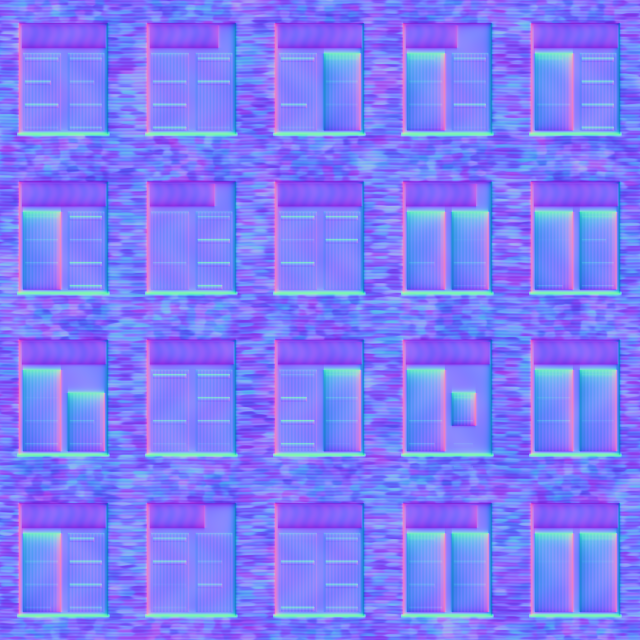
A Shadertoy shader for this texture map:

```glsl
// Tangent-space normal map of a brick facade: five by four recessed windows
// with blinds, slats and raised shutters. Surface slopes from soft bevels,
// smooth cellular noise and sines are summed, then encoded as a normal.

const vec2 GRID = vec2(5.0, 4.0);
const float TAU = 6.2831853;

// Bottom and top of the opening for each row, counted from below
const vec2 OPENING[4] = vec2[4](vec2(.0378, .2135), vec2(.039, .219),
                                vec2(.0417, .216), vec2(.0404, .2135));
// One bit per column: which shutters stand proud of the window
const int LEFT_RAISED[4] = int[4](25, 25, 25, 24);
const int RIGHT_RAISED[4] = int[4](24, 29, 24, 4);

vec2 hash2(vec2 p) {
    return fract(sin(vec2(dot(p, vec2(127.1, 311.7)), dot(p, vec2(269.5, 183.3)))) * 43758.5);
}

// Smoothly blended random tilt of the nearby jittered cells
vec2 cellTilt(vec2 p) {
    vec2 id = floor(p), tilt = vec2(0);
    float total = 0.0;
    for (int y = -1; y <= 1; y++)
    for (int x = -1; x <= 1; x++) {
        vec2 cell = id + vec2(x, y);
        vec2 d = cell + 0.2 + 0.6 * hash2(cell) - p;
        float weight = exp(-6.0 * dot(d, d));
        tilt += weight * (hash2(cell + 37.0) * 2.0 - 1.0);
        total += weight;
    }
    return tilt / total;
}

float boxMask(vec2 q, vec2 lo, vec2 hi, float soft) {
    vec2 m = smoothstep(-soft, soft, q - lo) * smoothstep(-soft, soft, hi - q);
    return m.x * m.y;
}

// Glow falling off slowly inside an edge and quickly outside it
vec2 edgeGlow(vec2 d, float width) {
    return exp(-max(d, -3.0 * d) / width);
}

// Outward slope of a raised box; gains are (left, bottom) and (right, top)
vec2 bevel(vec2 q, vec2 lo, vec2 hi, vec2 gainLo, vec2 gainHi, float width, float soft) {
    vec2 span = smoothstep(-soft, soft, q - lo) * smoothstep(-soft, soft, hi - q);
    return (gainHi * edgeGlow(hi - q, width) - gainLo * edgeGlow(q - lo, width)) * span.yx;
}

// Thin horizontal ledges, each with a lit top and a shaded underside
vec2 slats(vec2 q, vec2 lo, vec2 hi, vec2 seed, float gain, float soft) {
    vec2 slope = vec2(0);
    for (int i = 0; i < 4; i++) {
        float y = hi.y - 0.007 - 0.036 * float(i);
        vec2 h = hash2(seed + float(i) * 7.3);
        float strength = gain * smoothstep(0.15, 0.75, h.x);
        vec2 a = vec2(lo.x + 0.003, y - 0.006);
        vec2 b = vec2(hi.x - 0.004 - 0.012 * step(0.8, h.y), y);
        slope += strength * bevel(q, a, b, vec2(0.2, 0.3), vec2(0.5, 1.3), 0.002, soft);
    }
    return slope;
}

// One half of the window: flat ribbed pane or raised shutter
vec2 shutter(vec2 q, vec2 lo, vec2 hi, vec2 seed, bool raised, float soft) {
    float inside = boxMask(q, lo, hi, soft);
    vec2 slope = vec2(0.11 * sin(TAU * q.x / 0.0052), 0.0) * inside;
    if (raised) {
        vec2 t = (q - lo) / (hi - lo);
        slope += inside * vec2(0.35 * t.x - 0.3, 0.3 * t.y - 0.08);
        slope += bevel(q, lo, hi, vec2(0.7, 0.5), vec2(1.4, 0.5), 0.004, soft);
        slope += bevel(q, lo, hi, vec2(0.2, 0.1), vec2(0.1, 0.9), 0.010, soft);
    } else {
        slope += bevel(q, lo, hi, vec2(0.25), vec2(0.25, 0.35), 0.0025, soft);
    }
    return slope + slats(q, lo, hi, seed, raised ? 0.22 : 0.85, soft);
}

// Coursed brick, with rougher chipped masonry between stacked windows
vec2 wall(vec2 uv, float spandrel) {
    vec2 bricks = cellTilt(uv * vec2(48.0, 190.0)) * vec2(0.22, 0.42);
    vec2 chips = cellTilt(uv * vec2(75.0, 120.0) + 11.0) * vec2(0.42, 0.48);
    vec2 patches = cellTilt(uv * vec2(22.0, 34.0) + 53.0) * 0.18;
    float course = 0.12 * sin(TAU * uv.y * 188.0 + sin(uv.x * 40.0));
    return mix(bricks, chips, 0.6 * spandrel) + patches + vec2(-0.03, course - 0.07);
}

void mainImage(out vec4 fragColor, in vec2 fragCoord) {
    vec2 uv = fragCoord / iResolution.xy;
    float soft = max(0.0012, 0.7 / iResolution.y);
    vec2 id = min(floor(uv * GRID), GRID - 1.0);
    vec2 q = uv - id / GRID;
    int col = int(id.x), row = int(id.y);
    vec2 lo = vec2(0.030, OPENING[row].x), hi = vec2(0.168, OPENING[row].y);

    // Masonry outside, a calm surface inside the opening
    float opening = boxMask(q, lo, hi, soft);
    float spandrel = smoothstep(0.02, 0.04, q.x) * smoothstep(0.178, 0.158, q.x);
    vec2 pane = vec2(0.04, 0.03) + 0.05 * sin(uv.yx * 70.0 + 2.0 * sin(uv * 43.0));
    vec2 slope = mix(wall(uv, spandrel), pane, opening);

    // Recess and its sharp sill
    slope -= bevel(q, lo, hi, vec2(1.4, 0.9), vec2(1.3, 0.9), 0.0042, soft);
    slope.y += 1.6 * exp(-pow((q.y - lo.y) / 0.0025, 2.0))
             * boxMask(q, lo - vec2(0.003, 0.02), hi + vec2(0.003, 0.0), soft);

    // Blind at the head, cut short in some odd columns
    vec2 blindLo = vec2(lo.x + 0.004, hi.y - 0.038), blindHi = hi - vec2(0.003, 0.003);
    if (col % 2 == 1 && row != 1) blindHi.x = mix(0.112, 0.146, hash2(id + 5.0).x);
    float blind = boxMask(q, blindLo, blindHi, soft);
    slope += blind * vec2(0.07 * sin(q.x * 330.0 + id.x * 2.0 + sin(q.y * 150.0)), -0.22);
    slope += bevel(q, blindLo, blindHi, vec2(0.1, 0.65), vec2(0.6, 0.1), 0.006, soft);

    // Two shutters, some of the right ones slipped down
    float base = lo.y + 0.006, head = hi.y - 0.047;
    bool slipped = row == 1 && (col == 0 || col == 3);
    vec2 rightHi = vec2(slipped && col == 3 ? 0.143 : 0.163, slipped ? head - 0.036 : head);
    vec2 rightLo = vec2(0.106, slipped && col == 3 ? base + 0.04 : base);
    slope += shutter(q, vec2(0.036, base), vec2(0.095, head), id + 3.0,
                     ((LEFT_RAISED[row] >> col) & 1) == 1, soft);
    slope += shutter(q, rightLo, rightHi, id + 61.0, ((RIGHT_RAISED[row] >> col) & 1) == 1, soft);

    vec3 normal = normalize(vec3(slope, 1.0));
    fragColor = vec4(0.5 + 0.5 * normal, 1.0);
}
```
